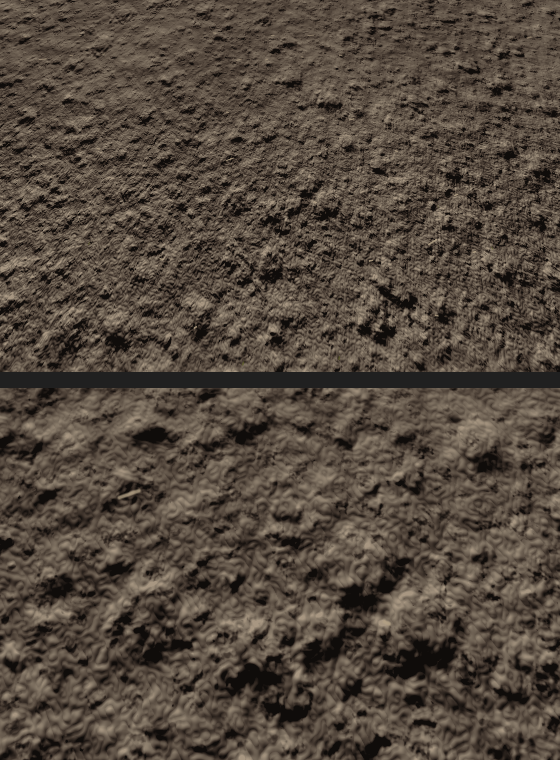
Top, the full canvas; bottom, a detail of the centre.
This texture is drawn by a WebGL 1 fragment shader. Its source:

```glsl
precision highp float;
// Tilled dry soil seen at a low angle: crumbly clods, raking light, soft far field.
uniform vec2 u_resolution;

const vec2 TO_LIGHT = vec2(-0.28, 0.96);
const vec3 SHADOW_TINT = vec3(1.0, 0.79, 0.66);
const vec3 SUN_TINT = vec3(1.0, 0.90, 0.775);
const vec3 STRAW = vec3(0.70, 0.63, 0.52);
const vec3 SPROUT = vec3(0.36, 0.38, 0.13);

vec2 hash2(vec2 p) {
  vec3 q = fract(vec3(p.xyx) * vec3(0.1031, 0.1030, 0.0973));
  q += dot(q, q.yzx + 33.33);
  return fract((q.xx + q.yz) * q.zy);
}

vec2 unitVector(vec2 cell) {
  float angle = 6.2832 * hash2(cell).x;
  return vec2(cos(angle), sin(angle));
}

vec2 rotate(vec2 p, float angle) {
  float c = cos(angle), s = sin(angle);
  return vec2(c * p.x - s * p.y, s * p.x + c * p.y);
}

float gradientNoise(vec2 p) {
  vec2 i = floor(p), f = fract(p);
  vec2 u = f * f * f * (f * (f * 6.0 - 15.0) + 10.0);
  vec2 e = vec2(1.0, 0.0);
  float low = mix(dot(unitVector(i), f),
                  dot(unitVector(i + e), f - e), u.x);
  float high = mix(dot(unitVector(i + e.yx), f - e.yx),
                   dot(unitVector(i + 1.0), f - 1.0), u.x);
  return mix(low, high, u.y);
}

// Puffy crumbs parted by creases; finer octaves dissolve where focus is lost.
float crumbRelief(vec2 ground, float blur) {
  float relief = 0.0, frequency = 10.0;
  for (int i = 0; i < 5; i++) {
    float octave = float(i);
    float turn = 0.6 + 1.1 * octave;
    vec2 p = rotate(ground * frequency, turn) + 17.3 * octave;
    float here = abs(gradientNoise(p));
    float lightward = abs(gradientNoise(p + 0.36 * rotate(TO_LIGHT, turn)));
    float shade = here - lightward + 0.45 * (here - 0.2);
    float focus = clamp(1.0 - blur * octave / 3.3, 0.0, 1.0);
    relief += (0.14 + 0.035 * octave) * shade * focus;
    frequency *= 2.0;
  }
  return relief;
}

// Height of the highest lumpy clod at p, one candidate per cell.
float clodHeight(vec2 p, float density, float blur) {
  float height = 0.0;
  float lump = 1.0 + 0.7 * gradientNoise(p * 3.3) + 0.6 * gradientNoise(p * 8.0);
  for (int y = -1; y <= 1; y++) {
    for (int x = -1; x <= 1; x++) {
      vec2 cell = floor(p) + vec2(float(x), float(y));
      vec2 center = cell + 0.05 + 0.9 * hash2(cell);
      vec2 traits = hash2(cell + 57.0);
      float radius = mix(0.18, 0.46, traits.x * traits.x);
      float d = length(p - center) * lump / radius;
      float dome = 1.0 - smoothstep(mix(0.3, 0.0, blur), 1.0 + 0.2 * blur, d);
      height = max(height, dome * step(traits.y, density) * (0.5 + 0.5 * traits.x));
    }
  }
  return height;
}

// Bright crown toward the light, deep shadow behind.
float clodRelief(vec2 p, float density, float blur) {
  float slope = clodHeight(p, density, blur)
              - clodHeight(p + 0.18 * TO_LIGHT, density, blur);
  return slope * (slope > 0.0 ? 0.45 : 1.0);
}

// Coverage of thin scattered slivers lying around a given angle.
float slivers(vec2 p, float chance, float angle, float softness) {
  vec2 cell = floor(p);
  vec2 place = hash2(cell + 11.0), traits = hash2(cell + 83.0);
  float turn = angle + (traits.x - 0.5) * 0.9;
  vec2 q = fract(p) - mix(vec2(0.3), vec2(0.7), place);
  vec2 along = vec2(cos(turn), sin(turn));
  float halfLength = mix(0.015, 0.12, place.x * traits.x);
  float t = clamp(dot(q, along), -halfLength, halfLength);
  float d = length(q - along * t);
  return step(traits.y, chance) * (1.0 - smoothstep(0.004, 0.02 + softness, d));
}

void main() {
  vec2 screen = gl_FragCoord.xy / u_resolution.y;
  float middle = 0.5 * u_resolution.x / u_resolution.y;

  // Perspective ground plane and depth of field
  float depth = 1.0 / (1.75 - screen.y);
  vec2 ground = vec2((screen.x - middle) * depth, 1.25 * depth) + 5.0;
  float blur = smoothstep(0.4, 1.05, screen.y)
             + 0.25 * (1.0 - smoothstep(0.0, 0.12, screen.y));

  // Light on crumbs and three sizes of clod
  float relief = crumbRelief(ground, blur) + 0.06 * gradientNoise(ground * 3.0);
  relief += 0.40 * clodRelief(ground * 12.0, 0.60, blur);
  relief += 0.36 * clodRelief(ground * 24.0 + 31.0, 0.80, blur) * (1.0 - 0.25 * blur);
  relief += 0.28 * clodRelief(ground * 50.0 + 71.0, 0.90, blur) * (1.0 - 0.5 * blur);
  float light = 0.375 + relief * (relief < 0.0 ? 1.2 : 0.95);
  light = clamp(light, 0.06, 0.66);
  vec3 color = light * mix(SHADOW_TINT, SUN_TINT, smoothstep(0.05, 0.55, light));

  // Straw scraps and a few seedlings
  float straw = slivers(ground * 10.0 + 3.7, 0.22, 0.0, 0.03 * blur);
  float sprout = slivers(ground * 13.0 + 9.1, 0.10, 1.5, 0.03 * blur);
  color = mix(color, STRAW, straw * (0.85 - 0.35 * blur));
  color = mix(color, SPROUT, sprout * 0.6 * (1.0 - smoothstep(0.3, 0.6, screen.y)));

  gl_FragColor = vec4(color, 1.0);
}
```
